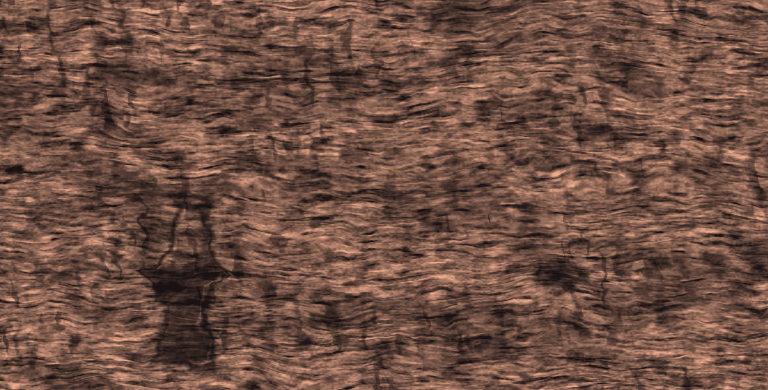
Reproduce this texture procedurally as a Shadertoy shader.

```glsl
// Weathered brown wood bark with fine wavy fibres, dark knots and a split scar.

float hash(vec2 p) {
    return fract(sin(dot(p, vec2(127.1, 311.7))) * 43758.5);
}

float noise(vec2 p) {
    vec2 i = floor(p), f = fract(p);
    f = f * f * (3.0 - 2.0 * f);
    return mix(mix(hash(i), hash(i + vec2(1, 0)), f.x),
               mix(hash(i + vec2(0, 1)), hash(i + vec2(1, 1)), f.x), f.y);
}

float fbm(vec2 p) {
    float sum = 0.0, amp = 0.533;
    for (int i = 0; i < 4; i++) {
        sum += amp * noise(p);
        p = mat2(1.6, 1.2, -1.2, 1.6) * p + 7.3;
        amp *= 0.5;
    }
    return sum;
}

float bell(float x) {
    return exp(-x * x);
}

// Brightness of the thin fibres, in grain coordinates
float fibres(vec2 g) {
    float tone = 0.52;
    tone += 0.22 * (noise(g * vec2(24, 150)) - 0.5);
    tone += 0.24 * (noise(g * vec2(50, 230) + 31.0) - 0.5);
    tone += 0.10 * (noise(g * vec2(9, 45) + 57.0) - 0.5);
    // Short dark gaps and bright strands
    tone -= 0.22 * smoothstep(0.55, 0.88, noise(g * vec2(20, 125) + 13.0));
    tone -= 0.12 * smoothstep(0.6, 0.85, noise(g * vec2(34, 180) + 47.0));
    tone += 0.20 * smoothstep(0.62, 0.92, noise(g * vec2(25, 135) + 83.0));
    return tone;
}

// Scattered oval knots with a dark core and a faint ring
float knots(vec2 p, vec2 wobble) {
    float dark = 0.0;
    for (int i = 0; i < 24; i++) {
        vec2 id = vec2(i, 3.7);
        vec2 center = vec2(1.97 * fract(float(i) * 0.618 + 0.13), hash(id));
        float size = mix(0.011, 0.03, pow(hash(id + 5.0), 3.0));
        vec2 q = (p - center + wobble) / (size * vec2(mix(1.2, 2.8, hash(id + 9.0)), 1.0));
        float d = length(q);
        float knot = 0.58 * bell(d * 0.9) + 0.2 * bell((d - 1.1) * 4.0);
        dark = max(dark, knot * mix(0.5, 1.0, hash(id + 2.0)));
    }
    return dark;
}

// Scar: an outlined upper half and a filled lower half that flare at the waist
float scar(vec2 p, vec2 wobble) {
    vec2 q = p - vec2(0.475, 0.3) + wobble * 1.1;
    float upper = smoothstep(-0.01, 0.01, q.y);
    float width = 0.052 + 0.065 * exp(-abs(q.y) / 0.022);
    width += mix(0.025 * smoothstep(0.08, 0.25, -q.y), -0.012 * smoothstep(0.06, 0.18, q.y), upper);
    float side = abs(q.x - 0.12 * max(q.y, 0.0)) - width;
    float d = max(side, max(q.y - 0.175, -q.y - 0.235));
    float inside = 1.0 - smoothstep(-0.012, 0.012, d);
    float dark = 0.62 * bell(d / 0.012);
    dark = max(dark, inside * mix(0.48, 0.1, upper));
    dark = max(dark, 0.55 * inside * upper * smoothstep(0.015, 0.06, q.x));
    dark = max(dark, 0.65 * bell(q.y / 0.018) * (1.0 - smoothstep(0.08, 0.125, abs(q.x))));
    dark = max(dark, 0.62 * inside * bell((q.y + 0.21) / 0.04));
    dark = max(dark, 0.45 * bell(length((q - vec2(-0.09, 0.1)) / vec2(0.035, 0.07))));
    // Pale rim along the edge of the lower half
    float rim = bell((d + 0.012) / 0.004) * (1.0 - upper) * smoothstep(0.0, 0.03, q.x);
    return dark - 0.35 * rim;
}

void mainImage(out vec4 fragColor, in vec2 fragCoord) {
    vec2 p = fragCoord / iResolution.y;

    // Bend the grain
    vec2 g = p;
    g.y += 0.09 * fbm(p * vec2(2, 4)) + 0.036 * fbm(p * vec2(8, 11) + 20.0);
    g.x += 0.02 * noise(p * 14.0);
    vec2 wobble = 0.04 * (vec2(fbm(p * 30.0), fbm(p * 30.0 + 40.0)) - 0.5);

    float tone = fibres(g);
    tone += 0.16 * (noise(p * vec2(170, 240)) - 0.5);

    // Soft stains along the grain, and small ragged mottling
    float stain = fbm(g * vec2(5, 14) + 3.0);
    float shade = 1.0 - 0.28 * smoothstep(0.48, 0.76, stain);
    shade *= 1.0 - 0.34 * smoothstep(0.52, 0.76, fbm(p * vec2(26, 38) + 61.0));
    shade *= 0.93 + 0.14 * fbm(p * vec2(2, 3) + 90.0);

    // Short ragged streaks across the grain
    vec2 s = p + vec2(0.12 * p.y, 0.0) + wobble * 1.2;
    float streak = smoothstep(0.6, 0.92, noise(s * vec2(62, 16)));
    shade *= 1.0 - 0.4 * streak * smoothstep(0.4, 0.7, noise(p * 7.0 + 15.0));

    // Dark seam across the middle
    float seam = p.y - 0.53 - 0.035 * sin(p.x * 3.6 + 2.4) + wobble.y * 2.0;
    shade *= 1.0 - 0.28 * bell(seam / 0.022) * smoothstep(0.3, 0.6, noise(p * vec2(5, 9) + 8.0));

    shade *= 1.0 - knots(p, wobble);
    shade *= 1.0 - scar(p, wobble);

    float red = clamp(tone * shade * 1.09, 0.1, 0.92);
    vec3 wood = vec3(red, 0.725 * red - 0.003, 0.575 * red + 0.014);
    fragColor = vec4(wood, 1.0);
}
```
